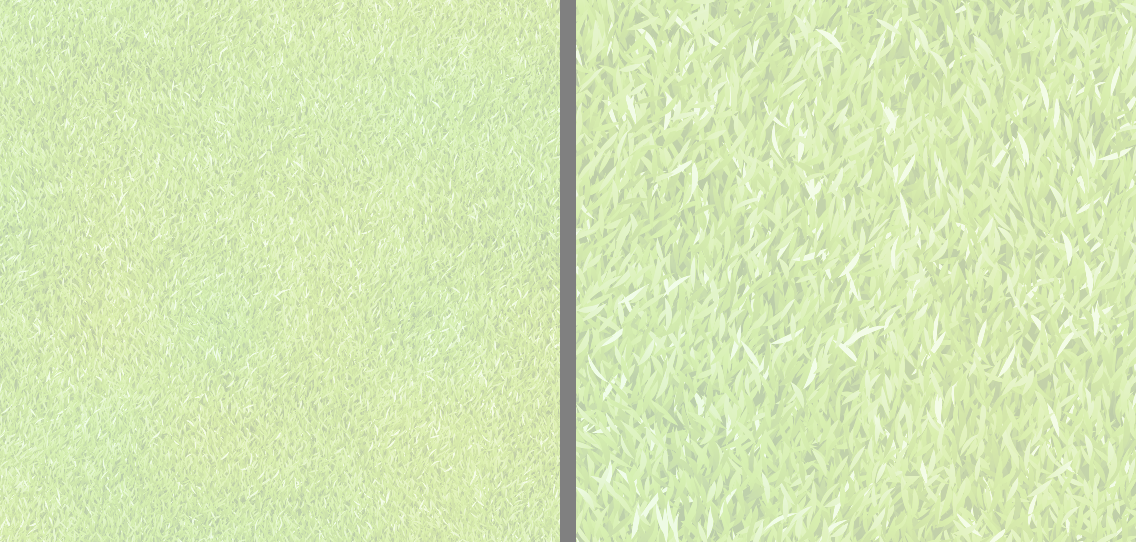
Left, the full canvas; right, a detail of the centre.
This texture is drawn by a Shadertoy shader. Its source:

```glsl
const int LAYERS = 8;
const float CELL = 0.0125;          // grid spacing, in canvas heights
const float HALF_LENGTH = 0.0115;
const float HALF_WIDTH = 0.0017;
const float LEAN_FIELD = 1.5;       // shared lean of neighbouring blades
const float LEAN_RANDOM = 1.5;      // lean of each single blade
const float BEND = 0.5;
const float GAP_TONE = 0.2;
const float DEEP_TONE = 1.2;
const float TOP_TONE = 3.5;
const float TONE_SPREAD = 3.4;
const float TIP_LIGHT = 0.5;
const float STRAW_SHARE = 0.035;
const float STRAW_TONE = 6.0;

// Tones from shaded gaps to pale straw
const vec3 TONES[7] = vec3[7](
    vec3(0.74, 0.80, 0.66), vec3(0.79, 0.86, 0.68), vec3(0.82, 0.90, 0.67),
    vec3(0.85, 0.94, 0.69), vec3(0.88, 0.95, 0.75), vec3(0.90, 0.96, 0.81),
    vec3(0.95, 0.99, 0.91));

vec3 hash3(vec2 p) {
    vec3 q = fract(p.xyx * vec3(0.1031, 0.1030, 0.0973));
    q += dot(q, q.yxz + 33.33);
    return fract((q.xxy + q.yzz) * q.zyx);
}

float noise(vec2 p) {
    vec2 i = floor(p), f = fract(p);
    f = f * f * (3.0 - 2.0 * f);
    float low = mix(hash3(i).x, hash3(i + vec2(1, 0)).x, f.x);
    float high = mix(hash3(i + vec2(0, 1)).x, hash3(i + vec2(1, 1)).x, f.x);
    return mix(low, high, f.y);
}

vec3 toneColor(float tone) {
    tone = clamp(tone, 0.0, 5.999);
    int i = int(tone);
    return mix(TONES[i], TONES[i + 1], fract(tone));
}

// Paints one curved, tapered blade over the tone below it
float paintBlade(float tone, vec2 p, vec2 cell, float height, float pixel) {
    vec3 place = hash3(cell);
    vec3 look = hash3(cell + 71.7);
    vec2 center = (cell + place.xy) * CELL;
    float lean = (noise(center * 11.0) - 0.5) * LEAN_FIELD
               + (place.z - 0.5) * LEAN_RANDOM + 0.15;
    float c = cos(lean), s = sin(lean);
    vec2 q = mat2(c, s, -s, c) * (p - center);

    bool straw = fract(look.x * 17.3) < STRAW_SHARE;
    float halfLength = HALF_LENGTH * (straw ? 1.0 : mix(0.6, 1.0, look.y));
    float along = q.y / halfLength;
    q.x += (look.z - 0.5) * BEND * halfLength * along * along;
    float width = HALF_WIDTH * mix(0.75, 1.2, look.z) * (1.0 - along * along);
    float cover = 1.0 - smoothstep(-0.5 * pixel, 0.5 * pixel, abs(q.x) - width);

    float bladeTone = mix(DEEP_TONE, TOP_TONE, height)
                    + (look.x - 0.5) * TONE_SPREAD + along * TIP_LIGHT;
    if (straw) bladeTone = STRAW_TONE;
    return mix(tone, bladeTone, cover);
}

void mainImage(out vec4 fragColor, in vec2 fragCoord) {
    vec2 p = fragCoord / iResolution.y;
    float pixel = 1.0 / iResolution.y;
    float tone = GAP_TONE;

    // Blades stacked from the ground up, each layer on a shifted grid
    for (int layer = 0; layer < LAYERS; layer++) {
        float height = float(layer) / float(LAYERS - 1);
        vec2 shift = CELL * (vec2(0.37, 0.61) * float(layer) + 150.0 * float(layer + 1));
        vec2 local = p + shift;
        vec2 home = floor(local / CELL);
        for (int y = -1; y <= 1; y++)
            for (int x = -1; x <= 1; x++)
                tone = paintBlade(tone, local, home + vec2(x, y), height, pixel);
    }

    // Faint worn and lush patches
    float patches = noise(p * 7.0 + 20.0) + noise(p * 24.0 + 50.0) - 1.0;
    tone += 0.7 * patches;
    vec3 color = toneColor(tone);
    color += vec3(-0.012, 0.002, 0.008) * (noise(p * 5.0 + 90.0) - 0.5) * 2.0;
    fragColor = vec4(color, 1.0);
}
```
